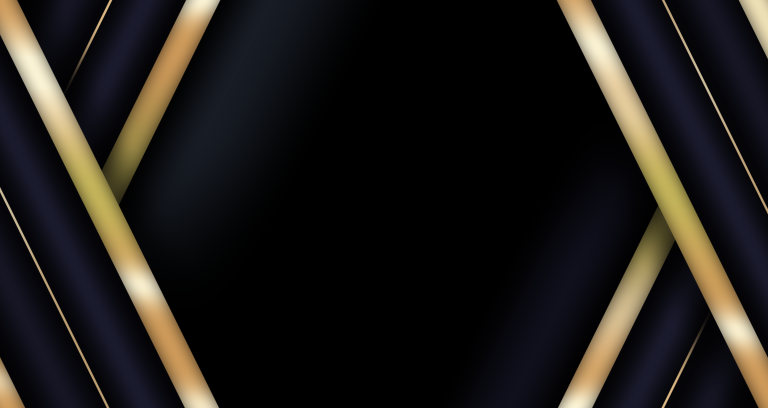
Give the GLSL for this background, as a WebGL 1 fragment shader.

```glsl
precision highp float;
// Crossed golden bars over black, with soft navy panels between them.
// The two halves are folded into outward distances from each main bar, so a
// single set of bands, hairlines and glows draws both sides.

uniform vec2 u_resolution;

#define ASPECT 1.882
#define SLOPE 0.495
#define BAR_HALF 0.042
#define LINE_HALF 0.0032
#define BAR_SPACING 1.406
#define UPPER_BAR 0.498
#define LINE_OFFSET 0.2245
#define CORNER_OFFSET 0.4605
#define NAVY vec3(0.090, 0.092, 0.155)
#define TAN vec3(0.80, 0.60, 0.35)
#define OLIVE vec3(0.76, 0.70, 0.35)
#define CREAM vec3(0.98, 0.95, 0.83)

// Soft bump of height 1 around a centre
float bump(float x, float centre, float width) {
    float t = (x - centre) / width;
    return exp(-t * t);
}

// Antialiased band coverage
float band(float x, float centre, float halfWidth) {
    float aa = 0.8 / u_resolution.y;
    return 1.0 - smoothstep(halfWidth - aa, halfWidth + aa, abs(x - centre));
}

// Brushed gold: tone along the bar, darker towards both edges
vec3 metal(float across, float olive, float glint) {
    vec3 tone = mix(TAN, OLIVE, olive);
    tone = mix(tone, CREAM, clamp(glint, 0.0, 1.0));
    float t = across / BAR_HALF;
    return tone * (1.0 - 0.36 * t * t);
}

// Rounded navy sheen of the panels beside a bar
vec3 panels(float x) {
    float sheen = bump(x, 0.138, 0.052) + 0.8 * bump(x, 0.325, 0.055);
    return vec3(0.010, 0.010, 0.018) + NAVY * sheen;
}

void main() {
    vec2 uv = gl_FragCoord.xy / u_resolution;
    float x = uv.x * ASPECT;
    float down = 1.0 - uv.y;
    float right = step(0.5, uv.x);
    float side = 2.0 * right - 1.0;

    // Outward distances from the front and the rear bar of this half
    float front = side * (x - SLOPE * down - right * BAR_SPACING);
    float rear = side * (x + SLOPE * down - UPPER_BAR - right * BAR_SPACING);
    float along = mix(down, uv.y, right);
    float lineAt = LINE_OFFSET - 0.0055 * side;
    float cornerAt = CORNER_OFFSET - 0.0145 * side;

    // Wide glow inside the rear bars, fading into the black centre
    float inner = -rear - BAR_HALF;
    float rise = smoothstep(-0.02, 0.13, inner);
    float fall = 1.0 - smoothstep(0.11, mix(0.42, 0.31, right), inner);
    float fade = 1.0 - smoothstep(0.32, 0.84, along);
    vec3 glowColor = mix(vec3(0.092, 0.110, 0.145), vec3(0.062, 0.062, 0.115), right);
    vec3 color = glowColor * rise * fall * fade;

    // Rear panels, hairline and bar
    color = mix(color, panels(rear), smoothstep(0.0, 0.01, rear));
    float hair = band(rear, lineAt - 0.004, LINE_HALF);
    color = mix(color, mix(TAN, CREAM, 0.35), hair * (1.0 - smoothstep(0.04, 0.27, along)));
    float rearGlint = bump(along, 0.0, 0.05) + 0.55 * right * bump(along, 0.24, 0.11);
    vec3 rearGold = metal(rear, smoothstep(0.15, 0.45, along), rearGlint);
    rearGold *= 1.0 - 0.25 * smoothstep(0.1, 0.45, along);
    color = mix(color, rearGold, band(rear, 0.0, BAR_HALF));

    // Shadow cast by the front layer
    color *= mix(0.45, 1.0, smoothstep(0.0, 0.12, -front - BAR_HALF));

    // Front panels and hairline
    color = mix(color, panels(front), smoothstep(0.0, 0.01, front));
    float lineTone = 0.35 + 0.4 * bump(down, mix(0.5, 0.2, right), 0.15);
    color = mix(color, mix(TAN, CREAM, lineTone), 0.85 * band(front, lineAt, LINE_HALF));

    // Front bar with its glints, and the matching corner bar
    float olive = bump(down, 0.47, 0.16);
    float glint = 0.95 * bump(down, 0.135 - 0.025 * side, 0.085)
                + 0.50 * bump(down, 0.27, 0.10)
                + 0.95 * bump(down, 0.755 + 0.055 * side, 0.05)
                + 0.85 * (1.0 - right) * bump(down, 1.0, 0.05);
    color = mix(color, metal(front, olive, glint), band(front, 0.0, BAR_HALF));
    float cornerGlint = mix(0.6 * bump(down, 0.93, 0.04), 0.75, right);
    vec3 cornerGold = metal(front - cornerAt, 0.5 * right, cornerGlint);
    color = mix(color, cornerGold, band(front, cornerAt, BAR_HALF));

    gl_FragColor = vec4(color, 1.0);
}
```
